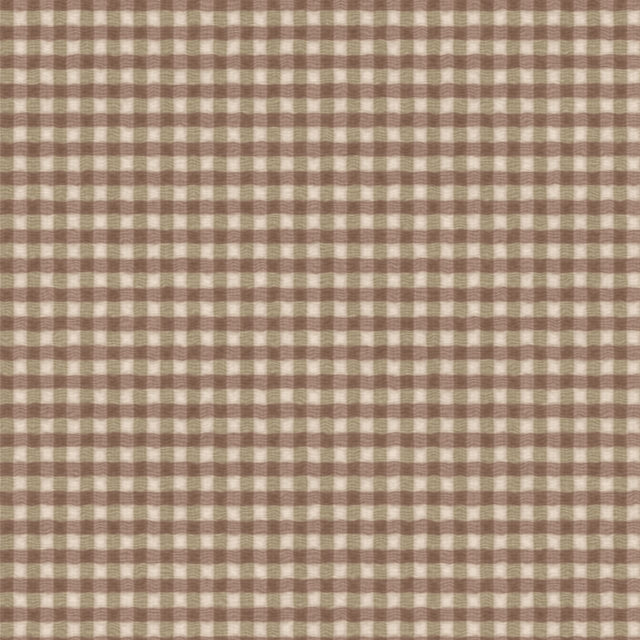
Write a Shadertoy shader that draws this texture.

```glsl
// Woven two-tone gingham: khaki columns crossed by brown rows, with fine bowed threads.
#define REPEATS vec2(24.0, 22.0)     // checks across and up
#define STRIPE_CENTER vec2(0.26, 0.87) // stripe middle within one repeat
#define THREADS vec2(7.0, 8.0)       // threads per repeat
#define EDGE_SOFT 0.055              // stripe edge softness, in repeats
#define WAVER vec2(0.035, 0.075)     // irregular drift of the stripes
#define BOW 0.022                    // regular bulge of the rows
#define RIB_DEPTH 0.045              // contrast of the threads
#define CREAM vec3(0.785, 0.715, 0.635)
#define CREAM_LIGHT vec3(0.885, 0.825, 0.765)
#define KHAKI vec3(0.655, 0.590, 0.480)
#define MAUVE vec3(0.635, 0.520, 0.460)
#define BROWN vec3(0.500, 0.380, 0.310)

const float TAU = 6.2831853;

vec2 gradientAt(vec2 cell, vec2 period) {
    cell = mod(cell, period);
    float angle = TAU * fract(sin(dot(cell, vec2(127.1, 311.7))) * 43758.5);
    return vec2(cos(angle), sin(angle));
}

// Gradient noise that wraps after a whole number of cells, about -0.7 to 0.7
float wrapNoise(vec2 uv, vec2 period) {
    vec2 p = uv * period, i = floor(p), f = p - i;
    vec2 u = f * f * f * (f * (f * 6.0 - 15.0) + 10.0);
    vec2 e = vec2(0.0, 1.0);
    float a = dot(gradientAt(i, period), f);
    float b = dot(gradientAt(i + e.yx, period), f - e.yx);
    float c = dot(gradientAt(i + e.xy, period), f - e.xy);
    float d = dot(gradientAt(i + e.yy, period), f - e.yy);
    return mix(mix(a, b, u.x), mix(c, d, u.x), u.y);
}

void mainImage(out vec4 fragColor, in vec2 fragCoord) {
    vec2 uv = fragCoord / iResolution.xy;
    vec2 p = uv * REPEATS - STRIPE_CENTER;

    // Hand-woven drift and bulging rows
    vec2 drift = vec2(wrapNoise(uv, vec2(24.0, 33.0)),
                      wrapNoise(uv + 0.37, vec2(48.0, 22.0)));
    vec2 q = p + WAVER * drift;
    q.y += BOW * cos(TAU * p.x) * cos(TAU * p.y);

    // Stripe masks: x for the khaki columns, y for the brown rows
    vec2 d = abs(fract(q + 0.5) - 0.5);
    vec2 soft = max(vec2(EDGE_SOFT), 0.75 * REPEATS / iResolution.xy);
    vec2 stripe = 1.0 - smoothstep(0.25 - soft, 0.25 + soft, d);

    // Cloth colours, brightest in the middle of the open squares
    vec2 open = smoothstep(0.22, 0.44, d);
    vec3 pale = mix(CREAM, CREAM_LIGHT, open.x * open.y);
    vec2 inner = 1.0 - smoothstep(0.06, 0.28, d);
    vec3 deep = BROWN + 0.045 * (1.0 - inner.x * inner.y);
    vec3 color = mix(mix(pale, KHAKI, stripe.x), mix(MAUVE, deep, stripe.x), stripe.y);

    // Threads: ribs are clearest where only one stripe is dyed
    float single = abs(stripe.x - stripe.y);
    float bend = 0.9 * wrapNoise(uv + 0.61, vec2(72.0, 66.0));
    float weft = cos(TAU * (q.y * THREADS.y + bend));
    float warp = cos(TAU * (q.x * THREADS.x + 0.5 * bend));
    float wear = 0.8 + 0.9 * wrapNoise(uv + 0.19, vec2(96.0, 88.0));
    float rib = weft * mix(0.4, 0.85, single) + warp * mix(0.12, 0.3, single);
    color += RIB_DEPTH * wear * rib;

    // Broken pale hairlines along the row edges
    float hairline = 1.0 - smoothstep(0.02, 0.07, abs(d.y - 0.27));
    float broken = smoothstep(-0.1, 0.4, wrapNoise(uv + 0.83, vec2(72.0, 44.0)));
    color += 0.05 * hairline * broken;

    // Fibre grain and gentle unevenness of the dye
    color += 0.045 * wrapNoise(uv, vec2(144.0, 198.0));
    color += 0.025 * wrapNoise(uv + 0.47, vec2(36.0, 44.0));
    color += 0.012 * wrapNoise(uv, vec2(5.0)) * vec3(1.0, 0.95, 0.85);

    fragColor = vec4(clamp(color, 0.0, 1.0), 1.0);
}
```
